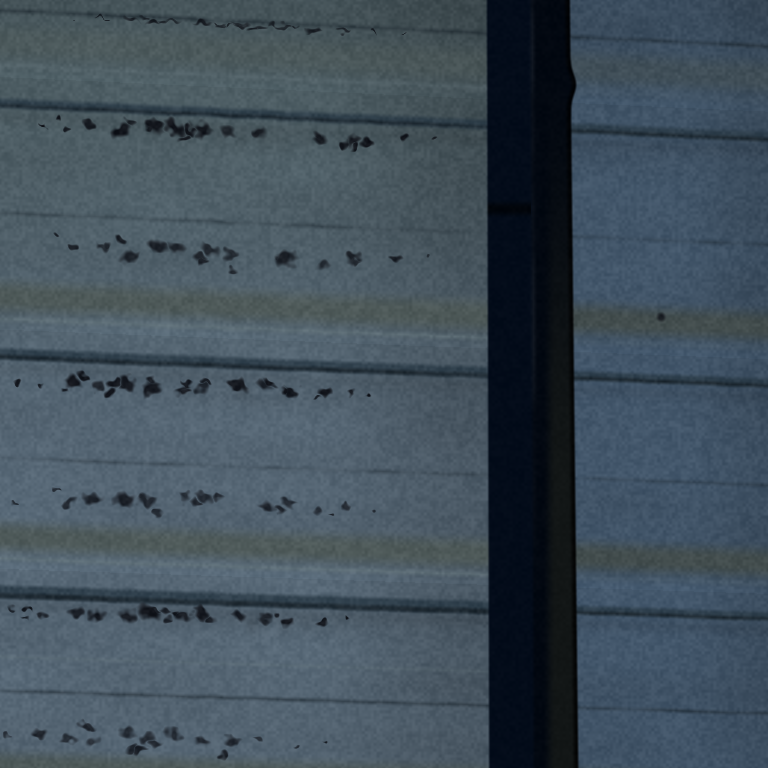
A WebGL 1 fragment shader for this texture:

```glsl
precision highp float;
// Weathered lap siding: long tilted boards, each with a dark seam, a faint rib,
// an olive strip and a pale lip, stained by rows of dark droppings. A navy post
// crosses them. Boards come from a warped row coordinate, stains from jittered cells.
uniform vec2 u_resolution;

const float FIRST_SEAM = 0.134;    // depth below the top, at the left edge
const float BOARD = 0.327;         // height of the first full board
const float SHRINK = 0.263;        // boards get shorter downwards
const float STAIN_PITCH = 0.036;
const float STAIN_SIZE = 0.0165;
const float POST_LEFT = 0.634;
const float POST_RIGHT = 0.742;
const float GRAIN = 0.050;
const vec3 PANEL_TOP = vec3(0.300, 0.362, 0.385);
const vec3 PANEL_LOW = vec3(0.335, 0.400, 0.455);
const vec3 PANEL_SHADE = vec3(0.248, 0.325, 0.405);
const vec3 OLIVE = vec3(0.305, 0.348, 0.340);
const vec3 LIP = vec3(0.400, 0.465, 0.490);
const vec3 SEAM = vec3(0.105, 0.145, 0.175);
const vec3 STAIN = vec3(0.060, 0.070, 0.095);
const vec3 NAVY = vec3(0.012, 0.045, 0.098);
const vec3 POST_SIDE = vec3(0.070, 0.085, 0.085);

vec2 hash2(vec2 p) {
  vec3 q = fract(p.xyx * vec3(0.1031, 0.1030, 0.0973));
  q += dot(q, q.yzx + 33.33);
  return fract((q.xx + q.yz) * q.zy);
}

float noise(vec2 p) {
  vec2 i = floor(p), f = fract(p);
  f *= f * (3.0 - 2.0 * f);
  float low = mix(hash2(i).x, hash2(i + vec2(1, 0)).x, f.x);
  float high = mix(hash2(i + vec2(0, 1)).x, hash2(i + vec2(1, 1)).x, f.x);
  return mix(low, high, f.y);
}

// Soft horizontal band of half width w around zero
float band(float d, float w, float soft) {
  return 1.0 - smoothstep(w - soft, w + soft, abs(d));
}

// One row of blots; p.y is depth below the row, reach its left and right ends
float droppings(vec2 p, vec2 reach, float scatter, float flatness, float seed) {
  float cell = floor(p.x / STAIN_PITCH), mask = 0.0;
  vec2 warp = vec2(noise(p * 130.0 + seed), noise(p * 130.0 + seed + 40.0)) - 0.5;
  for (int i = -1; i <= 1; i++) {
    for (int j = 0; j < 3; j++) {
      float id = cell + float(i), extra = min(float(j), 1.0);
      vec2 key = vec2(id + 31.0, seed * 7.3 + float(j) * 19.0);
      vec2 h = hash2(key), k = hash2(key + 91.7);
      float jitter = mix(0.25 + 0.5 * h.x, h.x, extra);
      vec2 center = vec2((id + jitter) * STAIN_PITCH, (h.y - 0.4) * scatter * (1.0 + extra));
      float density = smoothstep(reach.x - 0.04, reach.x + 0.15, center.x)
                    * (1.0 - smoothstep(reach.y - 0.28, reach.y, center.x));
      float size = STAIN_SIZE * mix(0.65, 1.0, k.x) * mix(1.0, 0.6, extra) * sqrt(density);
      float present = step(k.y, mix(0.95, 0.6 * density, extra)) * step(0.04, density);
      vec2 d = p - center + warp * 0.010;
      d.y = d.y * flatness + d.x * (h.y - 0.5) * 0.9;
      float blot = 1.0 - smoothstep(size * 0.35, size + 0.001, length(d));
      mask = max(mask, blot * present * mix(0.75, 1.0, k.x));
    }
  }
  return mask;
}

void main() {
  vec2 uv = gl_FragCoord.xy / u_resolution;
  float x = uv.x, depth = 1.0 - uv.y;
  float aa = 1.0 / u_resolution.y + 0.0008;

  // Tilted row coordinate: whole numbers fall on the seams
  float s = depth - x * (0.048 - 0.020 * depth);
  float r = (s - FIRST_SEAM) / BOARD + SHRINK * (s - FIRST_SEAM) * (s - FIRST_SEAM - BOARD);
  float row = floor(r + 0.1);
  float f = r - row;
  float right = step(0.69, x);
  float wobble = (noise(vec2(x * 40.0, row * 9.0)) - 0.5) * 0.004;

  // Panel tone, then strip, lip and ribs
  vec3 color = mix(PANEL_TOP, PANEL_LOW, smoothstep(0.05, 0.6, depth));
  color = mix(color, PANEL_SHADE, right * 0.9);
  color *= 1.0 - 0.15 * smoothstep(0.38, 0.63, x) * (1.0 - right);
  color *= 1.0 - 0.10 * smoothstep(0.88, 1.0, x) - 0.08 * smoothstep(0.12, 0.0, depth);
  color *= 1.0 + 0.08 * (noise(vec2(x * 5.0, s * 24.0)) - 0.5);
  float faded = row < 0.0 ? 0.45 : 0.9;
  color = mix(color, OLIVE * (1.0 - 0.14 * right), band(f - 0.765 + wobble, 0.055, 0.04) * faded);
  color = mix(color, LIP, band(f - 0.856 + wobble, 0.008, 0.014) * (0.75 - 0.55 * right) * faded);
  color *= 1.0 + 0.05 * smoothstep(0.86, 0.89, f);
  float rib = row < 0.0 ? 0.645 : 0.43;
  float ribWear = 0.10 + 0.42 * noise(vec2(x * 28.0, row * 5.0 + 3.0));
  ribWear += 0.18 * step(1.5, row) + 0.2 * step(row, -0.5);
  color = mix(color, SEAM, band(f - rib + wobble, 0.006, 0.012) * ribWear);
  color = mix(color, LIP, band(f - 0.28, 0.005, 0.012) * 0.35 * step(1.5, row) * (1.0 - right));

  // Seam: grey shoulder between a thin upper line and a dark lower edge
  float seamWidth = mix(0.012 + 0.005 * max(row, 0.0), 0.013, right);
  color = mix(color, SEAM * 1.6, band(f + wobble, seamWidth + 0.006, 0.012) * 0.85);
  float seamWear = 0.65 + 0.35 * noise(vec2(x * 45.0, row * 4.0));
  color = mix(color, SEAM, band(f - seamWidth * 0.7 + wobble, seamWidth * 0.5, 0.010) * seamWear);
  color *= 1.0 - 0.10 * band(f - 0.055, 0.02, 0.04);

  // Droppings below each seam and each rib, only left of the post
  float left = 0.07 - 0.04 * row;
  float drop = (f - (row == 1.0 ? 0.105 : 0.075)) * BOARD;
  float seamStain = droppings(vec2(x, drop), vec2(left, 0.60 - 0.05 * row), 0.009, 1.35, row + 5.0);
  float upper = step(row, -0.5);
  float ribDrop = mix(0.555 + 0.03 * max(row, 0.0), 0.658, upper);
  vec2 ribReach = vec2(left, 0.62 - 0.08 * max(row, 0.0) - 0.06 * upper);
  float ribStain = droppings(vec2(x, (f - ribDrop) * BOARD), ribReach,
                             mix(0.020, 0.004, upper), mix(1.4, 3.2, upper), row + 23.0);
  float smear = band(drop - 0.008, 0.008, 0.016) * band(x - 0.32, 0.08, 0.14);
  color *= 1.0 - 0.22 * smear * noise(vec2(x * 70.0, depth * 45.0)) * (1.0 - right);
  color = mix(color, STAIN, max(seamStain, ribStain * 0.85) * (1.0 - right));
  float speck = length(vec2(x - 0.861, depth - 0.413));
  color = mix(color, STAIN, (1.0 - smoothstep(0.002, 0.008, speck)) * 0.85);

  // Fine surface grain
  float grain = noise(uv * 260.0) + 0.6 * noise(uv * 120.0 + 7.0) - 0.8;
  color += GRAIN * grain;

  // Post: navy face, worn fold, dark side widening downwards, one bump and joint
  float edge = POST_RIGHT + 0.011 * depth;
  edge += 0.007 * exp(-pow((depth - 0.11) / 0.018, 2.0));
  float start = POST_LEFT + 0.003 * depth;
  float inside = smoothstep(start - aa, start + aa, x) * (1.0 - smoothstep(edge - aa, edge + aa, x));
  float fold = 0.690 + 0.004 * depth;
  vec3 post = mix(NAVY, NAVY * 0.65, smoothstep(fold - 0.002, fold + 0.004, x));
  post = mix(post, POST_SIDE, smoothstep(0.706, 0.724, x) * smoothstep(0.05, 0.65, depth));
  float worn = band(x - fold - 0.003, 0.002, 0.004) * noise(vec2(3.0, depth * 22.0));
  post += worn * vec3(0.085, 0.09, 0.095) * (1.0 - smoothstep(0.3, 0.8, depth));
  post *= 1.0 - 0.6 * band(depth - 0.272, 0.007, 0.006) * step(x, fold);
  post *= 1.0 - 0.75 * smoothstep(edge - 0.009, edge - 0.002, x);
  color = mix(color, post + 0.014 * grain, inside);

  gl_FragColor = vec4(clamp(color, 0.0, 1.0), 1.0);
}
```
